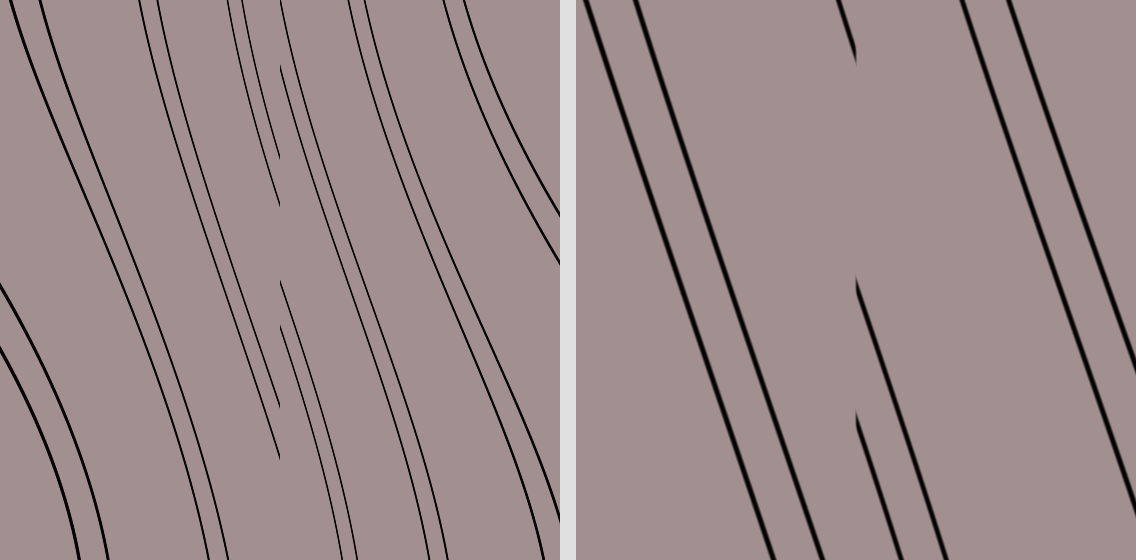
Left, the full canvas; right, a detail of the centre.
A three.js fragment shader for this pattern:

```glsl
// Paired thin dark lines sweeping in S-curves across a mauve ground, offset along a central seam.
varying vec2 vUv;

const vec3 GROUND = vec3(0.637, 0.563, 0.563);
const vec3 INK = vec3(0.014, 0.009, 0.009);

const float HALF_GAP = 0.0925;    // half the gap inside a pair, in periods
const float HALF_LINE = 0.0102;   // half the line thickness, in periods
const float EDGE = 0.001;         // half the soft edge, in canvas units
const float SEAM = 0.5;           // horizontal place of the seam
const float SEAM_SHIFT = 0.5;     // phase jump across the seam, in periods
const vec3 DRIFT = vec3(0.4, 1.16, -0.17);          // phase along the seam: constant, linear, cubic
const vec3 LEFT_DENSITY = vec3(3.35, -0.425, -0.085);  // quadratic in height
const vec3 RIGHT_DENSITY = vec3(3.43, 0.115, 0.095);
const float LEFT_BEND = 1.15;     // how fast the lines spread away from the seam
const float RIGHT_BEND = 0.95;

// Phase of the line pattern; whole numbers fall at the middle of each pair.
float phase(vec2 uv, vec3 density, float bend) {
  float x = 2.0 * (uv.x - SEAM);
  float t = 1.0 - 2.0 * uv.y;
  float drift = DRIFT.x + t * (DRIFT.y + DRIFT.z * t * t);
  float scale = density.x + t * (density.y + density.z * t);
  return drift - scale * atan(bend * x) / bend;
}

// Coverage of the paired lines, with edges softened by true distance.
float pairedLines(vec2 uv, vec3 density, float bend, float shift) {
  const float STEP = 0.002;
  float p = phase(uv, density, bend);
  vec2 slope = vec2(phase(uv + vec2(STEP, 0.0), density, bend) - p,
                    phase(uv + vec2(0.0, STEP), density, bend) - p) / STEP;
  float fromPair = abs(fract(p + shift + 0.5) - 0.5);
  float dist = (abs(fromPair - HALF_GAP) - HALF_LINE) / length(slope);
  return 1.0 - smoothstep(-EDGE, EDGE, dist);
}

void main() {
  float left = pairedLines(vUv, LEFT_DENSITY, LEFT_BEND, 0.0);
  float right = pairedLines(vUv, RIGHT_DENSITY, RIGHT_BEND, SEAM_SHIFT);

  // Join the two halves at the seam.
  float side = smoothstep(SEAM - EDGE, SEAM + EDGE, vUv.x);
  gl_FragColor = vec4(mix(GROUND, INK, mix(left, right, side)), 1.0);
}
```
